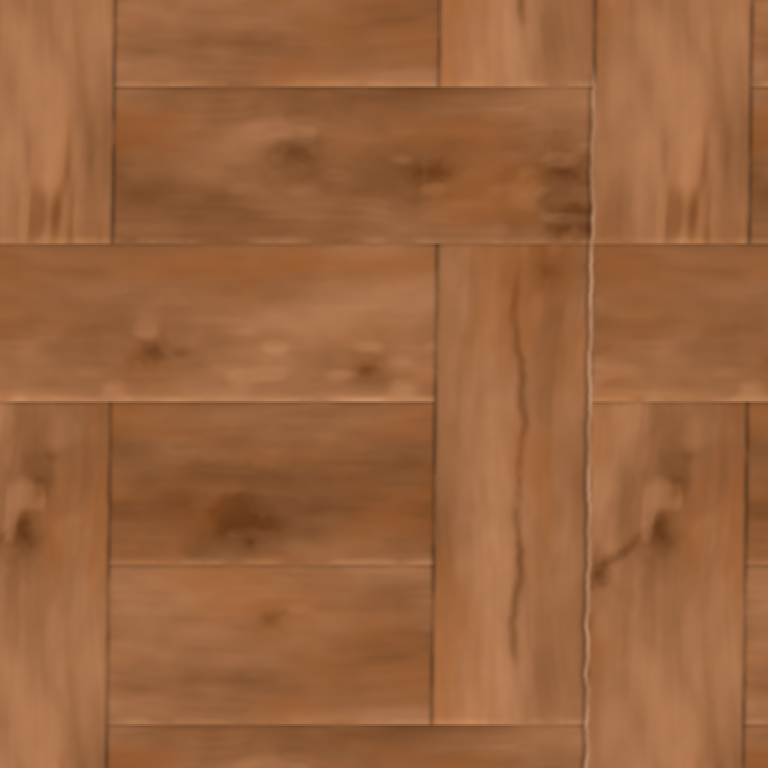
Reproduce this texture procedurally as a Shadertoy shader.

```glsl
// Worn oak parquet: interlocking horizontal and vertical planks with knots and seams.

const vec2 PERIOD = vec2(3.98, 3.985);

// Plank corner and size within one repeat; y runs downward.
const vec4 PLANKS[6] = vec4[6](
    vec4(0.0, 0.0, 3.0, 0.98), vec4(3.0, 0.98, 3.01, 0.99),
    vec4(0.0, 1.97, 2.03, 1.02), vec4(0.0, 2.99, 2.03, 0.995),
    vec4(2.03, 0.98, 0.97, 3.005), vec4(3.0, 1.97, 0.98, 2.995));
const float TONES[6] = float[6](0.42, 0.54, 0.34, 0.56, 0.68, 0.70);

// Knots: plank index, position along and across the grain, radius.
const vec4 KNOTS[12] = vec4[12](
    vec4(0, 1.12, 0.41, 0.10), vec4(0, 2.72, 0.52, 0.13), vec4(0, 2.02, 0.52, 0.09),
    vec4(0, 2.87, 0.84, 0.12), vec4(1, 1.24, 0.66, 0.09), vec4(1, 2.61, 0.77, 0.05),
    vec4(2, 0.78, 0.74, 0.13), vec4(3, 1.03, 0.34, 0.06), vec4(4, 0.16, 0.68, 0.08),
    vec4(5, 0.80, 0.43, 0.08), vec4(5, 0.50, 0.57, 0.09), vec4(5, 1.05, 0.08, 0.08));

float hash(vec2 p) {
    vec3 q = fract(vec3(p.xyx) * 0.1031);
    q += dot(q, q.yzx + 33.33);
    return fract((q.x + q.y) * q.z);
}

float noise(vec2 p) {
    vec2 i = floor(p), f = fract(p);
    f = f * f * (3.0 - 2.0 * f);
    return mix(mix(hash(i), hash(i + vec2(1, 0)), f.x),
               mix(hash(i + vec2(0, 1)), hash(i + vec2(1, 1)), f.x), f.y);
}

float fbm(vec2 p) {
    float sum = 0.0, amp = 0.5;
    for (int i = 0; i < 4; i++) {
        sum += amp * noise(p);
        p = p * 2.03 + 17.3;
        amp *= 0.5;
    }
    return sum / 0.9375;
}

// Soft line centred on zero distance.
float line(float d, float width) {
    return exp(-d * d / (width * width));
}

// Wood colour at g = (along, across) the grain of one plank.
vec3 wood(vec2 g, int id) {
    vec2 seed = vec2(37.0, 53.0) * float(id + 1), flow = g;
    float tone = TONES[id];
    float fleck = smoothstep(0.5, 0.85, noise(g * vec2(5.0, 11.0) + seed));
    for (int i = 0; i < 12; i++) {
        vec4 k = KNOTS[i];
        if (int(k.x) != id) continue;
        vec2 d = (g - k.yz) / k.w * vec2(0.65, 1.0);
        d += 1.5 * (vec2(fbm(g * 9.0 + seed), fbm(g * 9.0 - seed)) - 0.5);
        float core = exp(-1.4 * dot(d, d)), halo = exp(-0.14 * dot(d, d));
        flow.y -= 0.5 * (g.y - k.z) * halo;
        tone += 0.28 * halo * fleck - 0.5 * core - 0.2 * halo;
    }
    flow.y += 0.14 * (noise(g * vec2(0.9, 1.2) + seed) - 0.5);
    flow += seed;

    // Broad stain, streaks, fibres and mottling
    tone += 0.95 * (fbm(flow * vec2(0.9, 2.6)) - 0.5);
    tone += 0.16 * (noise(flow * vec2(1.5, 12.0)) - 0.5);
    tone += 0.11 * (noise(flow * vec2(3.5, 32.0)) - 0.5);
    tone += 0.20 * (fbm(g * vec2(6.0, 9.0) + seed) - 0.5);

    if (id == 1) tone += 0.22 * fleck * smoothstep(0.45, 0.7, g.y);
    if (id == 4) { // ragged drying crack
        float crack = line(g.y - 0.52 - 0.14 * (fbm(vec2(g.x * 2.5, 4.0)) - 0.5), 0.028);
        float reach = smoothstep(0.0, 0.4, g.x) * smoothstep(2.85, 2.4, g.x);
        tone -= 0.6 * crack * reach * smoothstep(0.2, 0.7, fbm(g * vec2(4.0, 14.0)));
    }
    if (id == 5) { // slanting scar and dark grain at the far end
        float scar = line(g.y + g.x - 1.16 + 0.15 * (fbm(g * 8.0) - 0.5), 0.05);
        tone -= 0.45 * scar * line(g.y - 0.15, 0.2);
        float end = line(length((g - vec2(2.8, 0.65)) * vec2(0.6, 1.0)), 0.25);
        tone -= 0.75 * end * smoothstep(0.35, 0.8, noise(flow * vec2(2.5, 22.0)));
    }

    vec3 color = mix(vec3(0.455, 0.28, 0.155), vec3(0.71, 0.49, 0.335), clamp(tone, -0.3, 1.1));

    // Warm stain, strongest near the upper edge of one plank
    float warmth = 0.4 * smoothstep(0.45, 0.8, fbm(flow * vec2(1.4, 3.0) + 7.0));
    if (id == 1) warmth += 0.5 * line(g.y - 0.12, 0.1) * noise(flow * vec2(1.5, 5.0));
    return mix(color, vec3(0.63, 0.36, 0.17), warmth);
}

// Complete floor at p, measured in plank widths from the upper left.
vec3 parquet(vec2 p) {
    vec2 q = p + vec2(0.0115 * p.y - 0.72, -0.544);
    int id = 0;
    vec2 local = vec2(0.0);
    for (int i = 0; i < 6; i++) {
        vec2 r = mod(q - PLANKS[i].xy, PERIOD);
        if (all(lessThan(r, PLANKS[i].zw))) { id = i; local = r; }
    }
    vec2 size = PLANKS[id].zw;
    vec3 color = wood(id < 4 ? local : local.yx, id);

    // Dark joints and pale lips, worn unevenly
    float wear = smoothstep(0.15, 0.8, fbm(p * 6.0));
    float side = line(min(local.x, size.x - local.x), 0.016);
    color *= 1.0 - (0.32 * side + 0.18 * line(local.y, 0.016)) * (0.4 + 0.6 * wear);
    color += vec3(0.08, 0.07, 0.055) * line(size.y - local.y - 0.015, 0.025) * wear;

    // Chipped pale joint running down one column, shaded on its left
    float joint = mod(q.x, PERIOD.x) - 3.0 + 0.03 * (fbm(vec2(p.y * 9.0, 2.0)) - 0.5);
    float open = smoothstep(0.35, 0.65, p.y);
    color *= 1.0 - 0.2 * open * line(joint + 0.025, 0.014);
    return mix(color, vec3(0.80, 0.61, 0.47), open * (0.4 + 0.5 * wear) * line(joint, 0.014));
}

void mainImage(out vec4 fragColor, in vec2 fragCoord) {
    vec2 uv = fragCoord / iResolution.xy, p = 4.8 * vec2(uv.x, 1.0 - uv.y);
    vec3 color = vec3(0.0);
    for (int i = 0; i < 4; i++) // soften edges
        color += 0.25 * parquet(p + 0.012 * (vec2(i & 1, i >> 1) - 0.5));
    fragColor = vec4(color, 1.0);
}
```
